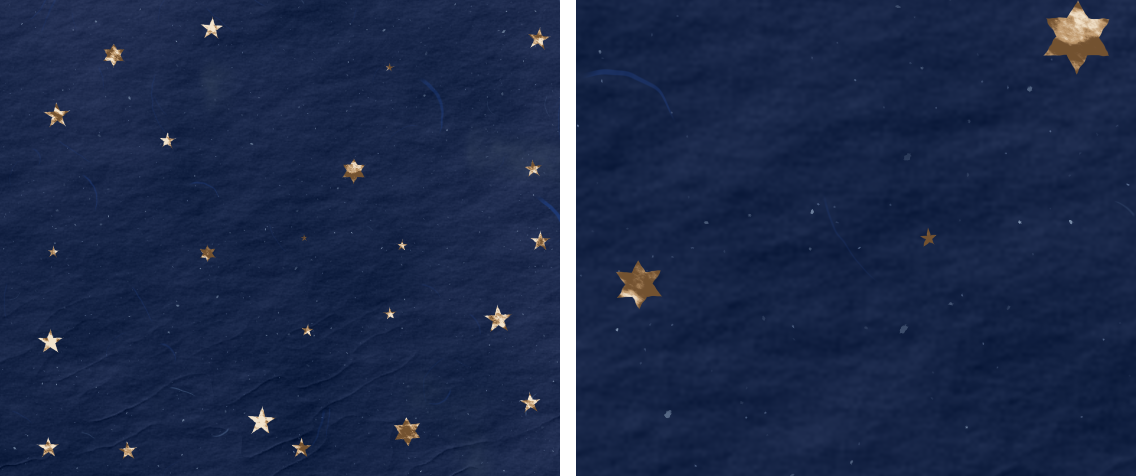
Left: the whole. Right: its middle third, enlarged.
Write a Shadertoy shader that draws this pattern.

```glsl
vec3 hash(vec2 cell) {
    vec3 v = fract(cell.xyx * vec3(.1031, .1030, .0973));
    v += dot(v, v.yxz + 33.33);
    return fract((v.xxy + v.yzz) * v.zyx);
}

mat2 rotation(float a) {
    return mat2(cos(a), sin(a), -sin(a), cos(a));
}

float noise(vec2 p) {
    vec2 i = floor(p), f = fract(p);
    f = f * f * (3. - 2. * f);
    return mix(mix(hash(i).x, hash(i + vec2(1, 0)).x, f.x),
               mix(hash(i + vec2(0, 1)).x, hash(i + 1.).x, f.x), f.y);
}

float fbm(vec2 p) {
    float sum = 0., amp = .5;
    for (int i = 0; i < 5; i++) {
        sum += amp * noise(p);
        p = rotation(.6) * p * 2.03 + 17.3;
        amp *= .5;
    }
    return sum;
}

// Paper surface: fine tooth plus slanted creases, stronger toward the bottom
float paperHeight(vec2 p) {
    vec2 q = rotation(-.45) * p + .03 * fbm(p * 12.);
    float crease = pow(1. - abs(2. * noise(q * vec2(7, 24)) - 1.), 6.);
    return fbm(p * vec2(10, 17)) + crease * mix(.16, .02, smoothstep(.0, .55, p.y));
}

// Signed distance to a star with n points; waist is the inner radius ratio
float starDistance(vec2 p, float radius, float n, float waist) {
    float sector = 6.28318 / n;
    float a = abs(mod(atan(p.x, p.y) + .5 * sector, sector) - .5 * sector);
    vec2 q = length(p) * vec2(cos(a), sin(a));
    vec2 edge = waist * vec2(cos(.5 * sector), sin(.5 * sector)) - vec2(1, 0);
    return dot(q - vec2(radius, 0), normalize(vec2(edge.y, -edge.x)));
}

// Curved tapered strands, one in some of the cells
float fibres(vec2 p, float scale, float density, float spread, float width, float px) {
    float cover = 0.;
    vec2 home = floor(p * scale);
    for (int k = 0; k < 9; k++) {
        vec2 cell = home + vec2(k % 3, k / 3) - 1.;
        vec3 place = hash(cell + 40.7 * scale), form = hash(cell + 91.3 * scale);
        if (place.z > density) continue;
        vec2 q = rotation((form.x - .5) * spread) * (p - (cell + place.xy) / scale);
        float halfLength = mix(.12, .42, form.y) / scale;
        float t = q.y / halfLength;
        q.x += (form.z - .5) * halfLength * t * t + .003 * (noise(q.yy * 60. + cell) - .5);
        float w = width * mix(.4, 1.6, form.z * form.z) * (1. + .6 * t);
        float strand = 1. - smoothstep(w - px, w + px, abs(q.x));
        strand *= 1. - smoothstep(.7, 1., abs(t));
        cover = max(cover, strand * mix(.25, 1., form.y * form.z));
    }
    return cover;
}

// Small pale flecks, kept inside their cells
float specks(vec2 p, float scale, float density, float radius, float px) {
    vec2 cell = floor(p * scale);
    vec3 place = hash(cell + 13.1 * scale), form = hash(cell + 57.9 * scale);
    vec2 q = p - (cell + mix(vec2(.2), vec2(.8), place.xy)) / scale;
    q = rotation(form.x * 6.28) * q * vec2(1, mix(1., 1.8, form.y));
    float r = radius * mix(.5, 1.2, form.y);
    float d = length(q) - r * mix(.6, 1.2, noise(q / r * 2. + cell));
    return step(place.z, density) * (1. - smoothstep(-px, px, d)) * mix(.15, .85, form.z * form.z);
}

void mainImage(out vec4 fragColor, in vec2 fragCoord) {
    float px = 1. / iResolution.y;
    vec2 p = fragCoord * px;
    float aspect = iResolution.x * px;

    // Indigo paper with a haze in the upper left and soft mottling
    float haze = .75 * (1. - smoothstep(.0, .75, length(p - vec2(.08, 1.02))));
    haze += .35 * smoothstep(.75, 1.25, p.x + .2 * p.y);
    haze += 1.1 * (fbm(p * 5. + 4.) - .47);
    vec3 color = mix(vec3(.062, .122, .25), vec3(.135, .185, .325), clamp(haze + .25, 0., 1.));

    // Raking light on the surface
    vec2 lean = vec2(-.0011, .0014);
    float relief = paperHeight(p - lean) - paperHeight(p + lean);
    color += relief * vec3(.55, .55, .62);
    color += .022 * (noise(p * 330.) - .5);

    // Dusty smudges
    float smudge = smoothstep(.8, 1., noise(p * vec2(9, 6) + 3.)) * fbm(p * 45.);
    color = mix(color, vec3(.3, .36, .42), .45 * smudge);

    // Blue strands and flecks
    color = mix(color, vec3(.12, .27, .58), .6 * fibres(p, 4., .4, 1.1, .0022, px));
    color = mix(color, vec3(.13, .25, .52), .55 * fibres(p, 9., .22, 2.4, .001, px));
    color = mix(color, vec3(.45, .58, .75), .6 * fibres(p, 13., .06, 6.28, .0009, px));
    color = mix(color, vec3(.5, .58, .68), specks(p, 12., .22, .0035, px));
    color = mix(color, vec3(.6, .68, .78), specks(p, 28., .2, .0016, px));
    color = mix(color, vec3(.4, .48, .62), specks(p, 60., .15, .001, px));

    // Scattered foil stars
    vec2 cellSize = vec2(aspect / max(1., round(aspect * 5.)), .2);
    vec2 cell = floor(p / cellSize);
    vec3 place = hash(cell + 5.3), form = hash(cell + 71.9);
    vec2 q = p - (cell + .5 + .66 * (place.xy - .5)) * cellSize;
    q = rotation((form.z - .5) * .25) * q;
    float radius = mix(.006, .031, form.x);
    bool sixPoints = form.y < .25 && radius > .012;
    float d = starDistance(q, radius, sixPoints ? 6. : 5., sixPoints ? .57 : .4);
    d += .0012 * (noise(p * 260.) - .5);
    float star = step(place.z, .88) * (1. - smoothstep(-.7 * px, .7 * px, d));

    // Crinkled gold
    float crinkle = fbm(rotation(.5) * p * vec2(75, 130));
    float glint = smoothstep(.25, .72, crinkle + .3 * (form.y - .5) + 3. * (q.y - q.x));
    vec3 foil = mix(vec3(.45, .32, .19), vec3(.75, .6, .43), smoothstep(0., .5, glint));
    foil = mix(foil, vec3(.95, .89, .8), smoothstep(.45, 1., glint));
    color = mix(color, foil, star);

    fragColor = vec4(color, 1.);
}
```
